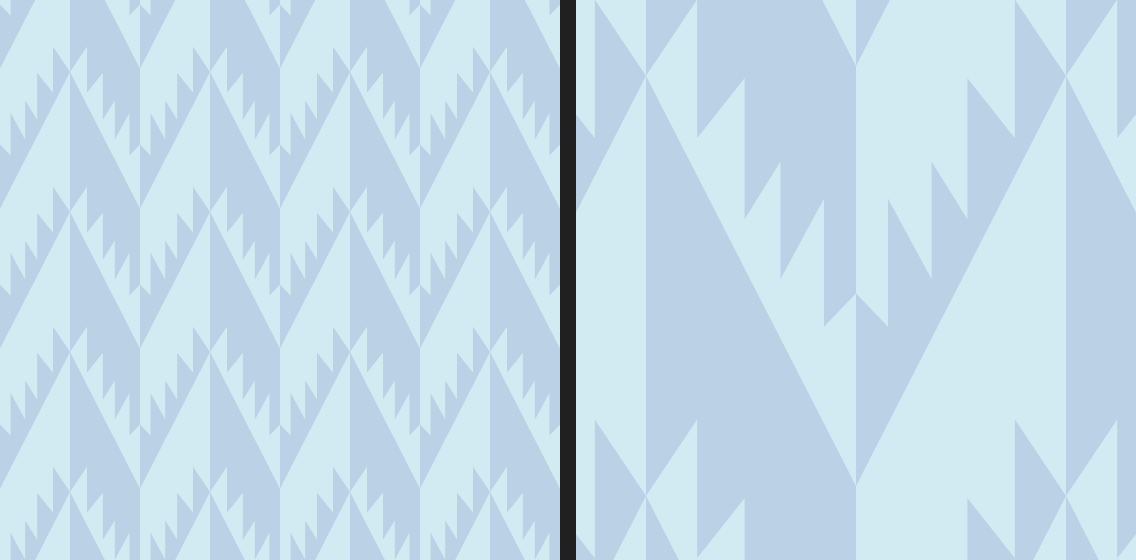
Left, the full canvas; right, a detail of the centre.
Reproduce this pattern procedurally as a Shadertoy shader.

```glsl
// Counterchanged mountain pattern: each cell holds a tall peak with a jagged band
// on both flanks, and the two tones swap across the peak's vertical axis.
// A sawtooth profile and a straight flank bound the band, which wraps vertically.

#define REPEATS 4.0                      // cells across and down
#define APEX_DROP 0.514                  // apex below the cell top, in cells
#define FLANK_SLOPE 1.953                // fall of the straight flank
#define TEETH 5                          // teeth on each flank
#define SAMPLES 5                        // antialiasing grid per pixel side
#define SHADE_TONE vec3(0.729, 0.820, 0.902)
#define LIGHT_TONE vec3(0.824, 0.922, 0.949)

// One tooth per entry: inner x, outer x, valley drop, tip drop (cells from apex)
const vec4 teeth[TEETH] = vec4[TEETH](
    vec4(0.000, 0.122, 0.000, -0.182),
    vec4(0.122, 0.235, 0.148,  0.005),
    vec4(0.235, 0.320, 0.341,  0.204),
    vec4(0.320, 0.424, 0.484,  0.292),
    vec4(0.424, 0.500, 0.597,  0.518));

// Drop of the jagged edge at a given distance from the axis
float jaggedDrop(float axisDist) {
    float drop = 0.0;
    for (int i = 0; i < TEETH; i++) {
        vec4 tooth = teeth[i];
        if (axisDist >= tooth.x)
            drop = mix(tooth.z, tooth.w, (axisDist - tooth.x) / (tooth.y - tooth.x));
    }
    return drop;
}

// 1 on the light tone, 0 on the shaded tone
float lightMask(vec2 cellPos) {
    float side = fract(cellPos.x) - 0.5;
    float axisDist = abs(side);
    float drop = -cellPos.y - APEX_DROP;

    // Band between the jagged edge and the straight flank, repeated each cell
    float upper = jaggedDrop(axisDist);
    float lower = FLANK_SLOPE * axisDist;
    float offset = fract(drop - 0.5 * (upper + lower) + 0.5) - 0.5;
    float inBand = step(abs(offset), 0.5 * (lower - upper));

    // Swap tones across the axis
    return side > 0.0 ? inBand : 1.0 - inBand;
}

void mainImage(out vec4 fragColor, in vec2 fragCoord) {
    // Average a grid of samples to smooth every edge
    float coverage = 0.0;
    for (int j = 0; j < SAMPLES; j++)
    for (int i = 0; i < SAMPLES; i++) {
        vec2 jitter = (vec2(i, j) + 0.5) / float(SAMPLES) - 0.5;
        coverage += lightMask((fragCoord + jitter) / iResolution.xy * REPEATS);
    }
    coverage /= float(SAMPLES * SAMPLES);
    fragColor = vec4(mix(SHADE_TONE, LIGHT_TONE, coverage), 1.0);
}
```
